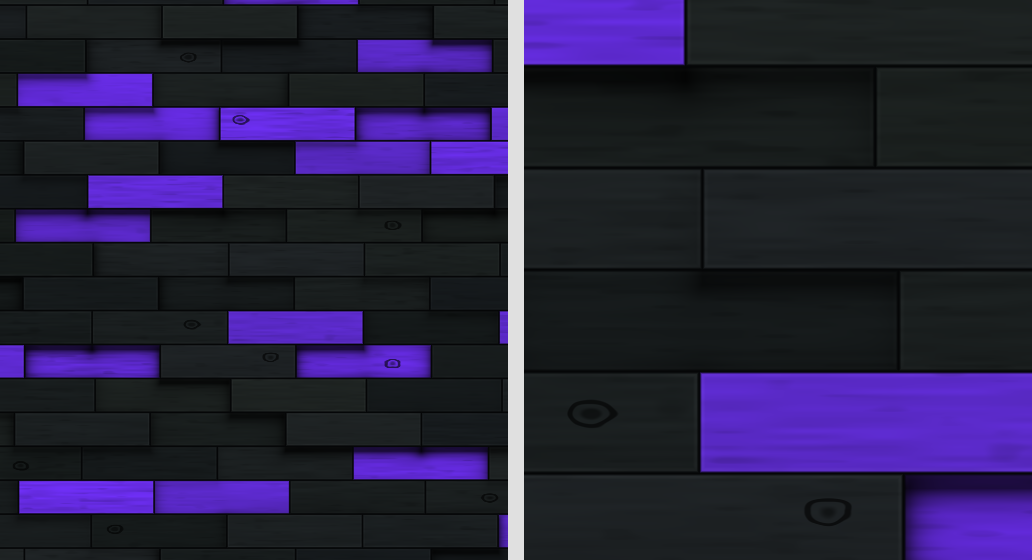
Left, the full canvas; right, a detail of the centre.
This pattern is drawn by a Shadertoy shader. Its source:

```glsl
// Staggered wall of dark and violet wooden blocks set at uneven depths.

const vec2 BLOCK = vec2(0.2422, 0.0606);   // block size, canvas height = 1
const float TOP_OFFSET = 0.0091;           // start of the first full row

float hash(vec2 p) {
    return fract(sin(dot(p, vec2(127.1, 311.7))) * 43758.5453);
}

float noise(vec2 p) {
    vec2 i = floor(p), f = fract(p);
    f = f * f * (3.0 - 2.0 * f);
    return mix(mix(hash(i), hash(i + vec2(1, 0)), f.x),
               mix(hash(i + vec2(0, 1)), hash(i + vec2(1, 1)), f.x), f.y);
}

float boxDistance(vec2 p, vec2 halfSize) {
    vec2 d = abs(p) - halfSize;
    return length(max(d, 0.0)) + min(max(d.x, d.y), 0.0);
}

// Half-block stagger with a small slip in every row
float rowShift(float row) {
    return 0.15 + 0.5 * mod(row, 2.0) + 0.11 * (hash(vec2(row, 4.7)) - 0.5);
}

vec2 blockId(vec2 p, float row) {
    return vec2(floor(p.x / BLOCK.x - rowShift(row)), row);
}

vec2 blockCenter(vec2 id) {
    return (id + 0.5 + vec2(rowShift(id.y), 0.0)) * BLOCK;
}

float blockDepth(vec2 id) {
    return hash(id + vec2(17.3, 5.9));
}

bool isViolet(vec2 id) {
    return hash(id + vec2(2.4, 8.1)) < 0.26;
}

// Soft shade thrown downward and sideways by blocks that stand further out
float castShade(vec2 p, vec2 id) {
    float light = 1.0, depth = blockDepth(id);
    for (int j = -1; j <= 1; j++) {
        vec2 near = blockId(p, id.y + float(j));
        for (int i = -1; i <= 1; i++) {
            vec2 other = near + vec2(float(i), 0.0);
            float rise = smoothstep(0.05, 0.65, blockDepth(other) - depth);
            vec2 q = p - blockCenter(other) - vec2(0.0, 0.009);
            float d = max(boxDistance(q, 0.5 * BLOCK), 0.0);
            light *= 1.0 - 0.75 * rise * exp(-d / 0.009);
        }
    }
    return light;
}

vec3 blockColor(vec2 id) {
    float tone = hash(id + vec2(31.7, 3.3));
    float tint = hash(id + vec2(9.2, 41.6));
    if (isViolet(id))
        return mix(vec3(0.33, 0.16, 0.73), vec3(0.40, 0.17, 0.89), sqrt(tone));
    vec3 dark = mix(vec3(0.078, 0.098, 0.092), vec3(0.118, 0.138, 0.130), tone);
    dark += vec3(0.002, -0.002, 0.016) * tint;
    return mix(dark, vec3(0.13, 0.11, 0.23), step(0.97, tint));
}

// Long horizontal fibres, stronger on some blocks
float woodGrain(vec2 p, vec2 id) {
    vec2 seed = 13.0 * vec2(hash(id), hash(id + 6.5));
    float broad = noise(p * vec2(9.0, 110.0) + seed);
    float fine = noise(p * vec2(22.0, 300.0) + seed);
    float streak = smoothstep(0.72, 0.95, noise(p * vec2(30.0, 230.0) - seed));
    float strength = mix(0.07, 0.22, hash(id + 2.8));
    return 1.0 + strength * (0.5 * broad + 0.8 * fine - 0.65 - 0.6 * streak);
}

// Ringed oval knot on a few blocks
float knotMask(vec2 local, vec2 id, float px) {
    vec2 center = vec2(hash(id + 1.9) - 0.5, 0.3 * (hash(id + 3.7) - 0.5));
    vec2 q = (local - center * BLOCK * vec2(0.7, 1.0)) * vec2(1.0, 1.75);
    float r = length(q) + 0.004 * (noise(q * 110.0 + id) - 0.5);
    float ring = 1.0 - smoothstep(0.001, 0.002 + px, abs(r - 0.0125));
    float core = 1.0 - smoothstep(0.003, 0.007 + px, r);
    return max(ring, 0.7 * core) * step(0.84, hash(id + 12.6));
}

void mainImage(out vec4 fragColor, in vec2 fragCoord) {
    float px = 1.0 / iResolution.y;
    vec2 p = fragCoord * px;
    p.y = 1.0 - p.y - TOP_OFFSET;           // y runs downward from the top row

    vec2 id = blockId(p, floor(p.y / BLOCK.y));
    vec2 local = p - blockCenter(id);
    float edge = -boxDistance(local, 0.5 * BLOCK);

    // Wood surface
    vec3 color = blockColor(id) * woodGrain(p, id);
    color *= 1.0 - 0.6 * knotMask(local, id, px);
    color *= 1.0 - 0.07 * local.y / BLOCK.y;

    // Shade from neighbours, faint worn bevel, dark joints
    color *= castShade(p, id);
    float rim = smoothstep(0.0008, 0.0018, edge)
              * (1.0 - smoothstep(0.0022, 0.0034 + px, edge));
    color += rim * mix(0.006, 0.028, blockDepth(id)) * (0.6 + 0.8 * noise(p * 60.0));
    float face = smoothstep(0.0, 0.0012 + px, edge);
    color = mix(vec3(0.018, 0.022, 0.026), color, face);

    fragColor = vec4(color, 1.0);
}
```
